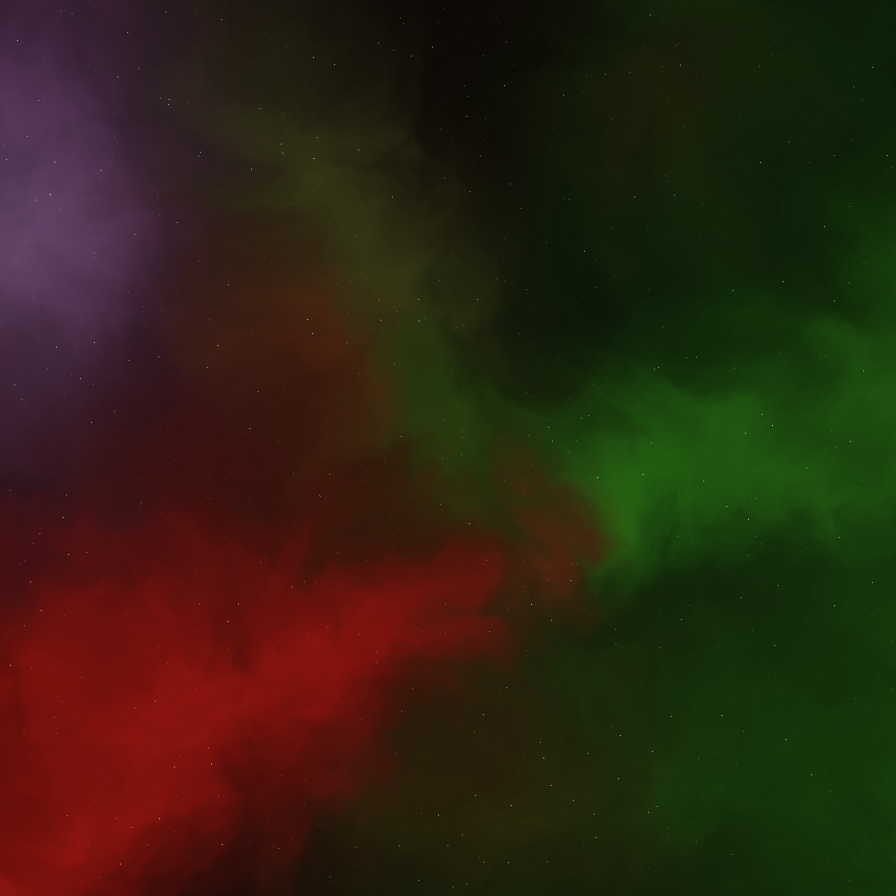
A WebGL 1 fragment shader for this background:

```glsl
precision highp float;
// Deep-space nebula: violet haze, a red wedge and a green wedge meeting in dark dust, with faint stars.

uniform vec2 u_resolution;

// Colours
const vec3 WARM_VOID = vec3(0.055, 0.032, 0.020);
const vec3 GREEN_VOID = vec3(0.050, 0.125, 0.034);
const vec3 VIOLET = vec3(0.235, 0.120, 0.230);
const vec3 LILAC = vec3(0.355, 0.250, 0.370);
const vec3 MAROON = vec3(0.240, 0.060, 0.042);
const vec3 RED = vec3(0.470, 0.066, 0.048);
const vec3 RUST = vec3(0.320, 0.130, 0.060);
const vec3 OLIVE = vec3(0.200, 0.215, 0.080);
const vec3 DIM_OLIVE = vec3(0.135, 0.125, 0.038);
const vec3 MOSS = vec3(0.145, 0.270, 0.055);
const vec3 GREEN = vec3(0.105, 0.280, 0.050);
const vec3 BRIGHT_GREEN = vec3(0.130, 0.375, 0.065);
const vec3 STAR = vec3(0.80, 0.82, 0.72);

// Gas and stars
const float WARP = 0.10;
const float FINE_WARP = 0.13;
const float GRAIN = 0.55;
const float STAR_CELLS = 24.0;
const float STAR_RADIUS = 0.0012;

float hash(vec2 p) {
  return fract(sin(dot(p, vec2(127.1, 311.7))) * 43758.5);
}

float noise(vec2 p) {
  vec2 i = floor(p);
  vec2 f = fract(p);
  f = f * f * (3.0 - 2.0 * f);
  return mix(mix(hash(i), hash(i + vec2(1.0, 0.0)), f.x),
             mix(hash(i + vec2(0.0, 1.0)), hash(i + 1.0), f.x), f.y);
}

float fbm(vec2 p) {
  float sum = 0.0;
  float amplitude = 0.5;
  for (int i = 0; i < 6; i++) {
    sum += amplitude * noise(p);
    p = mat2(1.6, 1.2, -1.2, 1.6) * p + 7.3;
    amplitude *= 0.5;
  }
  return sum;
}

vec2 fbm2(vec2 p) {
  return vec2(fbm(p), fbm(p + 31.7)) - 0.5;
}

// Soft ellipse whose first radius points along the angle
float cloud(vec2 p, vec2 center, vec2 radii, float angle) {
  vec2 d = p - center;
  float c = cos(angle);
  float s = sin(angle);
  vec2 q = vec2(c * d.x + s * d.y, c * d.y - s * d.x) / radii;
  return exp(-dot(q, q));
}

float redWedge(vec2 p) {
  float top = 1.0 - smoothstep(0.23, 0.47, p.y - 0.08 * p.x);
  float bottom = smoothstep(-0.10, 0.14, p.y - 0.90 * p.x + 0.19);
  return top * bottom * (1.0 - smoothstep(0.51, 0.555, p.x));
}

float greenWedge(vec2 p) {
  float top = 1.0 - smoothstep(-0.13, 0.10, p.y - 0.53 - 0.66 * (p.x - 0.64));
  float bottom = smoothstep(-0.06, 0.08, p.y - 0.39 - 0.06 * (p.x - 0.65));
  return top * bottom * smoothstep(0.61, 0.69, p.x);
}

// One star per chosen cell, mostly faint
float stars(vec2 p, float cells, float seed) {
  vec2 id = floor(p * cells);
  vec2 key = id + seed;
  vec2 offset = 0.1 + 0.8 * vec2(hash(key + 3.1), hash(key + 8.7));
  float radius = max(STAR_RADIUS, 0.9 / u_resolution.y);
  float dist = length(p - (id + offset) / cells);
  float power = 0.08 + 0.65 * pow(hash(key + 15.3), 10.0);
  return power * step(0.35, hash(key)) * (1.0 - smoothstep(0.0, radius, dist));
}

void main() {
  vec2 uv = gl_FragCoord.xy / u_resolution;

  // Billowing distortion of the gas
  vec2 broad = fbm2(uv * 5.0 + 2.0);
  vec2 p = uv + WARP * broad + FINE_WARP * fbm2(uv * 13.0 + 3.0 * broad);
  vec2 calm = mix(uv, p, 0.4);

  // Dark sky and violet haze
  vec3 color = mix(WARM_VOID, GREEN_VOID, smoothstep(0.38, 0.76, p.x + 0.25 * (0.6 - p.y)));
  color = mix(color, VIOLET, cloud(calm, vec2(0.0, 0.76), vec2(0.25, 0.42), 0.0));
  color = mix(color, LILAC, 0.9 * cloud(calm, vec2(0.01, 0.74), vec2(0.14, 0.20), 0.0));

  // Dim lower and upper veils
  color = mix(color, DIM_OLIVE, 0.9 * cloud(p, vec2(0.54, 0.10), vec2(0.24, 0.18), 0.0));
  color = mix(color, DIM_OLIVE, 0.7 * cloud(p, vec2(0.76, 0.86), vec2(0.11, 0.10), 0.8));
  color = mix(color, GREEN, 0.5 * cloud(p, vec2(0.83, 0.13), vec2(0.16, 0.13), -0.4));
  color = mix(color, GREEN, 0.8 * cloud(p, vec2(1.04, 0.20), vec2(0.14, 0.40), 0.0));

  // Central column of mixed gas
  color = mix(color, MAROON, 0.85 * cloud(p, vec2(0.26, 0.45), vec2(0.27, 0.12), 0.0));
  color = mix(color, OLIVE, 0.95 * cloud(p, vec2(0.38, 0.73), vec2(0.27, 0.115), -1.15));
  color = mix(color, RUST, 0.75 * cloud(p, vec2(0.34, 0.58), vec2(0.16, 0.08), -0.8));
  color = mix(color, MOSS, 0.85 * cloud(p, vec2(0.53, 0.50), vec2(0.14, 0.075), -0.9));
  color = mix(color, GREEN, 0.45 * cloud(p, vec2(0.63, 0.55), vec2(0.07, 0.05), 1.2));

  // Main wedges and the ember between them
  color = mix(color, MAROON, 0.8 * cloud(p, vec2(0.33, 0.13), vec2(0.24, 0.11), 0.9));
  color = mix(color, RED, redWedge(p));
  color = mix(color, GREEN, 0.9 * greenWedge(p));
  color = mix(color, BRIGHT_GREEN, 0.85 * greenWedge(p) * cloud(p, vec2(0.71, 0.47), vec2(0.14, 0.08), 0.0));
  color = mix(color, RUST, 0.85 * cloud(p, vec2(0.595, 0.39), vec2(0.09, 0.05), 1.0));

  // Dust shading and stars
  color *= 1.0 + GRAIN * (fbm(p * 9.0 + 4.0) - 0.48);
  float light = 0.0;
  for (int i = 0; i < 3; i++) {
    float layer = float(i);
    light += stars(uv, STAR_CELLS * (1.0 + 0.37 * layer), 41.0 * layer);
  }
  gl_FragColor = vec4(color + STAR * light, 1.0);
}
```
